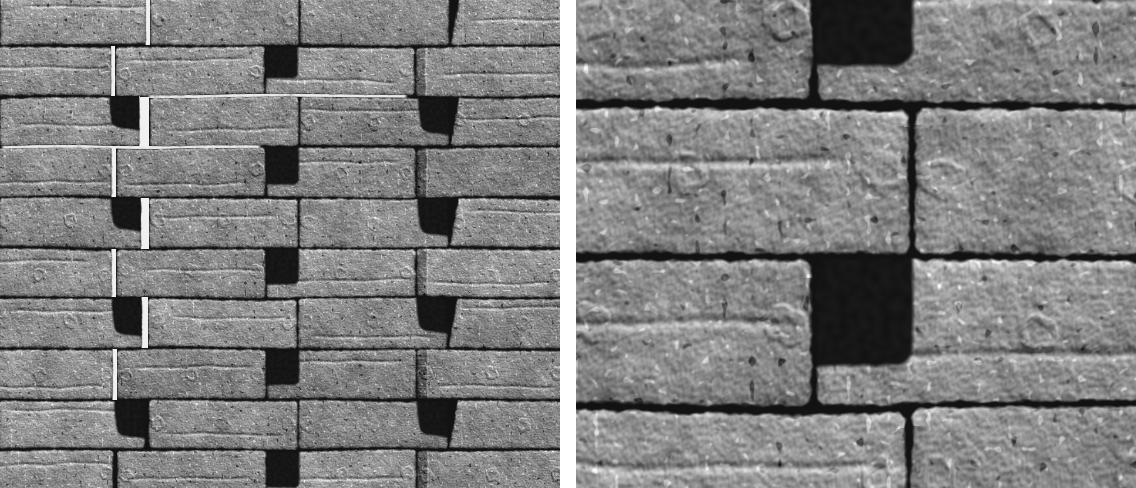
Left, the full canvas; right, a detail of the centre.
Write a Shadertoy shader that draws this texture.

```glsl
// Stacked weathered grey bricks with offset ends, hard shadows and bright gaps.

float hash(vec2 p) {
    return fract(sin(dot(p, vec2(127.1, 311.7))) * 43758.5);
}

// Gradient noise, roughly -0.7 to 0.7
float corner(vec2 cell, vec2 f, vec2 o) {
    float angle = 6.2832 * hash(cell + o);
    return dot(vec2(cos(angle), sin(angle)), f - o);
}

float noise(vec2 p) {
    vec2 i = floor(p), f = p - i;
    vec2 s = f * f * f * (f * (f * 6.0 - 15.0) + 10.0);
    return mix(mix(corner(i, f, vec2(0, 0)), corner(i, f, vec2(1, 0)), s.x),
               mix(corner(i, f, vec2(0, 1)), corner(i, f, vec2(1, 1)), s.x), s.y);
}

// Surface height of one brick: three round knobs, a pressed groove and grain
float relief(vec2 p, vec2 id) {
    float col = clamp(round(p.x / 1.3), -1.0, 1.0);
    vec2 k = p - vec2(1.3 * col, 0.1 * hash(id + 3.0) - 0.06);
    float r = length(k) + 0.05 * noise(k * 10.0 + id * 7.0);
    float strength = 0.3 + 0.7 * hash(id * 3.0 + col);
    float knob = strength * (smoothstep(0.11, 0.15, r) * -1.0 + 1.0
               - 0.7 * (1.0 - smoothstep(0.05, 0.09, r)));

    float level = mix(-0.3, 0.28, hash(id + 8.0));
    float g = p.y - level - 0.05 * noise(vec2(p.x * 1.5, id.y * 3.7 + id.x));
    float groove = exp(-g * g * 900.0) * step(0.35, hash(id + 5.0))
                 * (1.0 - smoothstep(1.0, 1.3, abs(p.x + 0.5 * hash(id) - 0.25)));

    vec2 t = p + id * 11.3;
    float grain = 0.5 * noise(t * 8.0) + 0.4 * noise(t * 19.0) + 0.22 * noise(t * 41.0);
    return 0.5 * knob - 0.6 * groove + 0.55 * grain;
}

void mainImage(out vec4 fragColor, in vec2 fragCoord) {
    // One unit is a row height; y runs downward from the top
    float px = 11.1 / iResolution.x;
    vec2 q = vec2(fragCoord.x, iResolution.y - fragCoord.y) * px;
    q.y += 0.087 + 0.05 * noise(q * vec2(0.45, 0.9) + 4.0);

    // Row and brick layout, alternate rows shifted
    float row = floor(q.y), v = q.y - row;
    bool odd = mod(row, 2.0) > 0.5;
    float x = q.x + (odd ? 0.69 : 0.045) + 0.08 * (hash(vec2(row, 9.0)) - 0.5);
    float column = floor(x / 2.975), u = x - column * 2.975;
    vec2 id = vec2(column, row);

    // Brick outline
    float slit = column == 0.0 ? 0.05 + 0.11 * pow(hash(vec2(row, 2.0)), 4.0) : 0.0;
    if (id == vec2(0, 2)) slit = 0.17;
    float left = 0.02, right = 2.95 - slit;
    vec2 p = vec2(u - 0.5 * (left + right), v - 0.5);
    p.y += p.x * 0.024 * (hash(id + 1.0) - 0.5);
    vec2 b = abs(p) - vec2(0.5 * (right - left), 0.478 - 0.016 * hash(id + 2.0)) + 0.06;
    float d = length(max(b, 0.0)) + min(max(b.x, b.y), 0.0) - 0.06;
    if (column == 3.0 && !odd) d = max(d, 0.02 + 0.18 * (1.0 - v) - u);
    d += 0.022 * noise(q * 6.0) + 0.014 * noise(q * 19.0);

    // Lit, mottled face
    vec2 e = vec2(-0.006, 0.012);
    float light = relief(p + e, id) - relief(p - e, id);
    float tone = 0.535 + 0.09 * (hash(id + 6.0) - 0.5) - 0.05 * p.y;
    tone += 0.1 * noise(q * 1.7) + 0.09 * noise(q * 6.0 + 20.0) + 0.1 * noise(q * 29.0);
    tone += 0.55 * clamp(light, -0.45, 0.45);
    tone += 0.2 * smoothstep(0.3, 0.5, noise(q * 15.0 + 7.0));
    tone -= 0.24 * smoothstep(0.38, 0.52, noise(q * 11.0 + 40.0));

    // Visible end faces on the last column
    if (column == 3.0) {
        float fold = u - (odd ? 0.2 : 0.24) - 0.02 * noise(q * 5.0);
        tone -= (odd ? 0.17 : -0.03) * (1.0 - smoothstep(-0.02, 0.02, fold));
        tone += 0.09 * (1.0 - smoothstep(0.0, 0.03, abs(fold - 0.02)));
    }

    // Bright worn upper rim, darker lower rim
    float rim = smoothstep(-0.08, -0.01, d);
    tone += rim * (p.y < -0.36 ? 0.18 : -0.1) * (0.7 + noise(q * 5.0));

    // Shadow thrown into the recesses by the protruding brick above
    float shadow = 0.0;
    bool recess = odd ? column == 2.0 : (column == 0.0 || column == 2.0);
    if (recess && row > 0.5) {
        vec2 s = vec2(odd ? u : right - u, v);
        vec2 reach = odd ? vec2(0.65, 0.72)
                         : vec2(0.6 - 0.17 * v * v, 0.73 - 0.13 * s.x);
        reach.y += 0.14 * (hash(id + 4.0) - 0.6);
        float edge = length(max(s - reach + 0.12, 0.0)) - 0.12 + 0.012 * noise(q * 9.0);
        shadow = 1.0 - smoothstep(-0.015 - px, 0.015 + px, edge);
    }
    tone = mix(tone, 0.085 + 0.03 * noise(q * 14.0), shadow);

    // Dark joints, with daylight through the vertical slits and two seams
    float gap = 0.07;
    if (column == 0.0 && row < 7.5)
        gap = mix(gap, 0.94, smoothstep(right - 0.02, right + 0.01, u));
    float seam = round(q.y);
    float daylight = step(abs(seam - 2.5), 0.6)
        * (1.0 - smoothstep(2.5, 2.6, abs(q.x - 5.5 + 2.9 * (seam - 2.0))))
        * (1.0 - smoothstep(0.02, 0.035, abs(q.y - seam)));
    gap = mix(gap, 0.92, daylight * (1.0 - shadow));

    float brick = 1.0 - smoothstep(-0.008 - px, 0.008 + px, d);
    fragColor = vec4(vec3(clamp(mix(gap, tone, brick), 0.03, 0.97)), 1.0);
}
```
